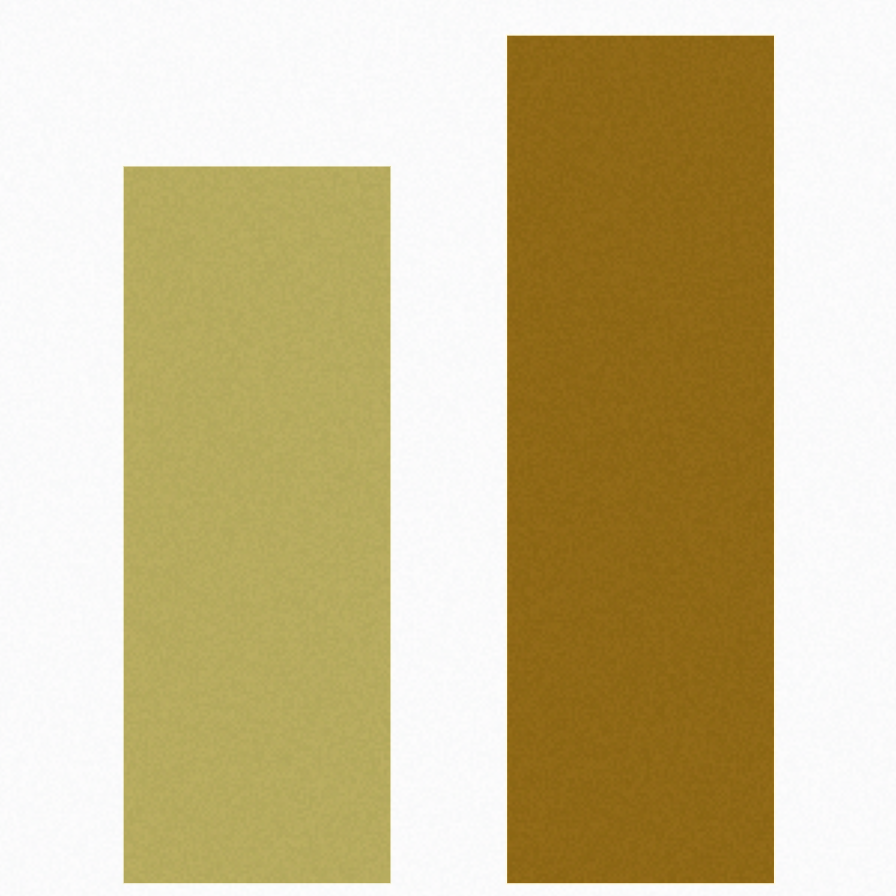
Reproduce this background procedurally as a Shadertoy shader.

```glsl
const vec3 PAPER = vec3(0.982, 0.982, 0.984);
const vec3 OLIVE = vec3(0.716, 0.670, 0.370);
const vec3 BROWN = vec3(0.560, 0.408, 0.085);
const vec3 OLIVE_FRINGE = vec3(0.985, 0.982, 0.940);
const vec3 BROWN_FRINGE = vec3(1.000, 0.980, 0.890);

// Bars as left, bottom, right, top
const vec4 OLIVE_BAR = vec4(0.1380, 0.0143, 0.4358, 0.8142);
const vec4 BROWN_BAR = vec4(0.5660, 0.0143, 0.8638, 0.9602);

const float FRINGE_WIDTH = 0.002;
const float GRAIN_CELLS = 300.0;
const float GRAIN_PAPER = 0.022;
const float GRAIN_BAR = 0.045;
const float GRAIN_TINT = 0.35;

vec3 hash32(vec2 p) {
    vec3 q = fract(p.xyx * vec3(0.1031, 0.1030, 0.0973));
    q += dot(q, q.yxz + 33.33);
    return fract((q.xxy + q.yzz) * q.zyx);
}

// Smooth value noise, one channel per colour, centred on zero
vec3 valueNoise(vec2 p) {
    vec2 cell = floor(p);
    vec2 f = fract(p);
    f = f * f * (3.0 - 2.0 * f);
    vec3 low = mix(hash32(cell), hash32(cell + vec2(1.0, 0.0)), f.x);
    vec3 high = mix(hash32(cell + vec2(0.0, 1.0)), hash32(cell + 1.0), f.x);
    return mix(low, high, f.y) - 0.5;
}

// Mostly grey grain with a slight colour cast
vec3 grain(vec2 uv) {
    vec3 n = valueNoise(uv * GRAIN_CELLS);
    return mix(vec3(n.x), n, GRAIN_TINT);
}

float boxDistance(vec2 p, vec4 box) {
    vec2 d = abs(p - 0.5 * (box.xy + box.zw)) - 0.5 * (box.zw - box.xy);
    return length(max(d, 0.0)) + min(max(d.x, d.y), 0.0);
}

float coverage(float dist, float pixel) {
    return clamp(0.5 - dist / pixel, 0.0, 1.0);
}

void mainImage(out vec4 fragColor, in vec2 fragCoord) {
    vec2 uv = fragCoord / iResolution.xy;
    float pixel = 1.0 / min(iResolution.x, iResolution.y);
    float oliveDist = boxDistance(uv, OLIVE_BAR);
    float brownDist = boxDistance(uv, BROWN_BAR);
    float olive = coverage(oliveDist, pixel);
    float brown = coverage(brownDist, pixel);

    // Paper with a thin warm fringe around each bar
    vec3 color = PAPER;
    color = mix(color, OLIVE_FRINGE, coverage(oliveDist - FRINGE_WIDTH, pixel));
    color = mix(color, BROWN_FRINGE, coverage(brownDist - FRINGE_WIDTH, pixel));

    // Bars
    color = mix(color, OLIVE, olive);
    color = mix(color, BROWN, brown);

    // Film grain, stronger on the bars
    color += grain(uv) * mix(GRAIN_PAPER, GRAIN_BAR, max(olive, brown));

    fragColor = vec4(clamp(color, 0.0, 1.0), 1.0);
}
```
